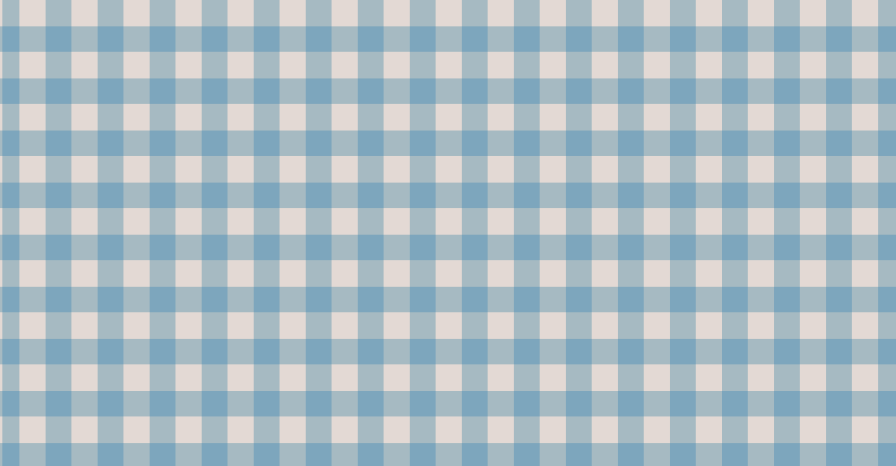
This pattern is drawn by a WebGL 1 fragment shader. Its source:

```glsl
precision highp float;

uniform vec2 u_resolution;

// Lengths are fractions of the canvas width, measured from the top left.
const vec2 PITCH = vec2(0.05807, 0.05814);
const vec2 BAND_START = vec2(0.0509, 0.0294);
const vec2 BAND_WIDTH = vec2(0.0288, 0.0284);
const float SELVEDGE = 0.0026;

const vec3 CREAM = vec3(0.89, 0.85, 0.83);
const vec3 PALE_BLUE = vec3(0.65, 0.73, 0.76);
const vec3 DEEP_BLUE = vec3(0.49, 0.65, 0.74);

// Antialiased coverage of a repeating band.
float bandCoverage(float position, float start, float width, float pitch, float pixel) {
  float offset = position - start - 0.5 * width;
  float fromCentre = abs(fract(offset / pitch + 0.5) - 0.5) * pitch;
  return clamp((0.5 * width - fromCentre) / pixel + 0.5, 0.0, 1.0);
}

// Crossed bands: none, one or two layers of dye.
vec3 ginghamColor(float warp, float weft) {
  vec3 undyedWeft = mix(CREAM, PALE_BLUE, warp);
  vec3 dyedWeft = mix(PALE_BLUE, DEEP_BLUE, warp);
  return mix(undyedWeft, dyedWeft, weft);
}

void main() {
  float pixel = 1.0 / u_resolution.x;
  vec2 cloth = vec2(gl_FragCoord.x, u_resolution.y - gl_FragCoord.y) * pixel;

  float warp = bandCoverage(cloth.x, BAND_START.x, BAND_WIDTH.x, PITCH.x, pixel);
  float weft = bandCoverage(cloth.y, BAND_START.y, BAND_WIDTH.y, PITCH.y, pixel);

  // The first warp band stops just short of the left edge.
  warp *= clamp((cloth.x - SELVEDGE) / pixel + 0.5, 0.0, 1.0);

  gl_FragColor = vec4(ginghamColor(warp, weft), 1.0);
}
```
